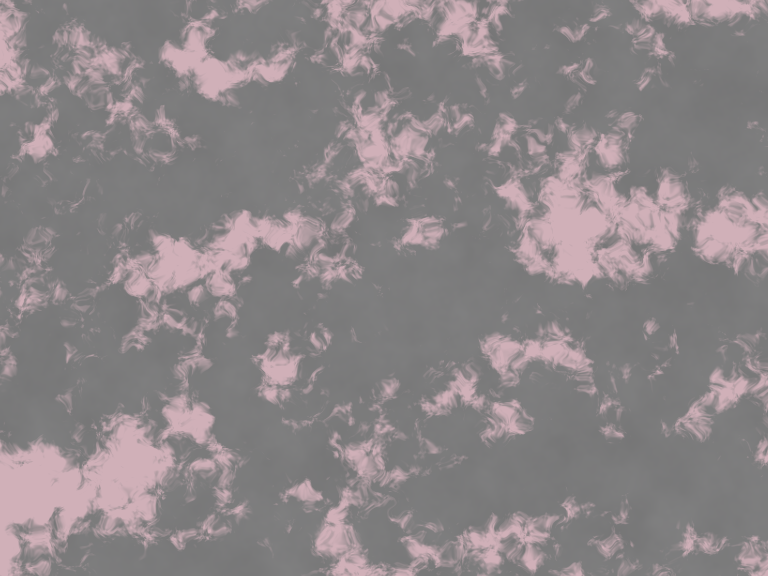
Reproduce this texture procedurally as a Shadertoy shader.

```glsl
// Worn grey coating with ragged pink flecks gathered in loose horizontal bands.

const vec3 GREY = vec3(0.483, 0.482, 0.484);
const vec3 PINK = vec3(0.815, 0.690, 0.722);
const float TAU = 6.2831853;

float hash(vec2 cell) {
    vec3 q = fract(vec3(cell.xyx) * 0.1031);
    q += dot(q, q.yzx + 33.33);
    return fract((q.x + q.y) * q.z);
}

// Value noise, centred on zero and scaled to about unit deviation
float noise(vec2 p) {
    vec2 cell = floor(p);
    vec2 f = fract(p);
    f = f * f * f * (f * (f * 6.0 - 15.0) + 10.0);
    float low = mix(hash(cell), hash(cell + vec2(1, 0)), f.x);
    float high = mix(hash(cell + vec2(0, 1)), hash(cell + vec2(1, 1)), f.x);
    return (mix(low, high, f.y) - 0.5) * 4.7;
}

// Rotated octaves, normalised to keep the deviation near one
float fbm(vec2 p, int octaves, float gain) {
    const mat2 turn = mat2(0.8, 0.6, -0.6, 0.8);
    float sum = 0.0, power = 0.0, amplitude = 1.0;
    for (int i = 0; i < octaves; i++) {
        sum += amplitude * noise(p);
        power += amplitude * amplitude;
        amplitude *= gain;
        p = turn * p * 2.04 + 17.3;
    }
    return sum / sqrt(power);
}

// Wavy bands whose left half is offset by half a period
float bands(vec2 p, float period) {
    float offset = 0.5 * smoothstep(0.75, 0.2, p.x);
    float waver = 0.09 * fbm(p * vec2(2.5, 4.0) + 5.0, 3, 0.5);
    return cos(TAU * (p.y / period + offset + waver));
}

// Fine flecks with edges torn by a small domain warp
float flecks(vec2 p, float frequency) {
    vec2 warp = vec2(noise(p * 38.0 + 3.0), noise(p * 38.0 + 71.0));
    return fbm((p + 0.005 * warp) * frequency + 40.0, 5, 0.72);
}

void mainImage(out vec4 fragColor, in vec2 fragCoord) {
    vec2 p = fragCoord / iResolution.y;

    // Wear from broad bands, medium patches and fine grain
    float patches = fbm(p * vec2(5.0, 7.0) + 11.0, 3, 0.7);
    float wear = 0.75 * bands(p, 0.335) + 0.48 * patches
               + 0.72 * flecks(p, 15.0);
    float cover = smoothstep(0.0, 1.75, wear);

    // Faint mottling of the coating
    float mottle = 0.006 * fbm(p * 12.0 + 90.0, 4, 0.6);
    vec3 color = mix(GREY + mottle, PINK, cover);
    fragColor = vec4(color, 1.0);
}
```
